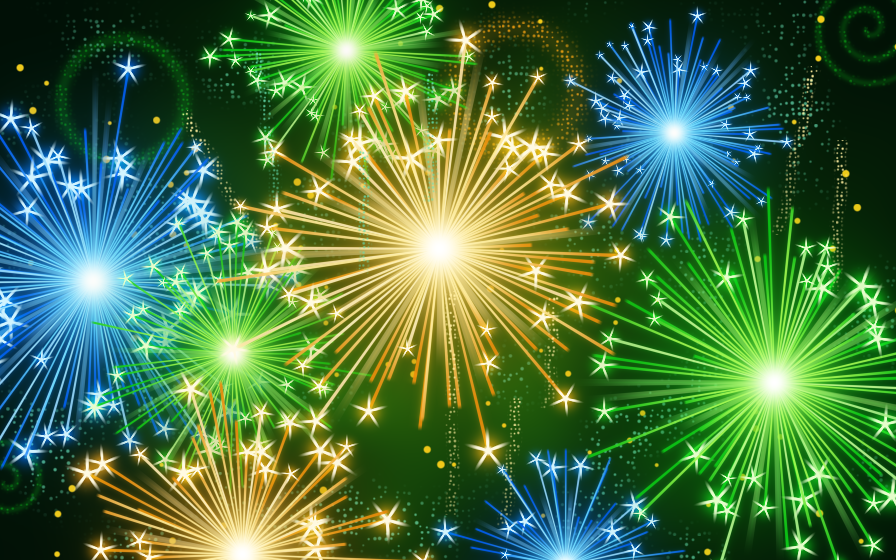
A Shadertoy shader for this background:

```glsl
// Overlapping firework bursts on a dark green night sky.
// Each burst is a loop of glowing rays tipped with spiked stars over a soft halo;
// trails, rings and spirals are cut from a jittered grid of sparkles.
const float TAU = 6.28318;
const vec3 WHITE = vec3(1.0);
const vec3 GOLD = vec3(0.92, 0.55, 0.04), CREAM = vec3(1.0, 0.93, 0.62);
const vec3 GREEN = vec3(0.04, 0.78, 0.08), LIME = vec3(0.66, 0.98, 0.32);
const vec3 BLUE = vec3(0.0, 0.36, 0.95), ICE = vec3(0.42, 0.86, 1.0);
const vec3 TEAL = vec3(0.40, 0.88, 0.70);

// Start and end of each falling trail
const vec4 TRAILS[9] = vec4[9](
  vec4(0.33, 0.80, 0.47, 0.55), vec4(1.455, 0.88, 1.39, 0.58), vec4(1.505, 0.75, 1.49, 0.48),
  vec4(0.99, 0.47, 0.98, 0.27), vec4(0.925, 0.29, 0.90, 0.06), vec4(0.808, 0.48, 0.808, 0.08),
  vec4(0.46, 0.91, 0.495, 0.64), vec4(0.65, 0.73, 0.65, 0.51), vec4(0.77, 0.87, 0.77, 0.64));

vec3 hash3(vec2 p) {
  vec3 h = fract(p.xyx * vec3(0.1031, 0.1030, 0.0973));
  h += dot(h, h.yxz + 33.33);
  return fract((h.xxy + h.yzz) * h.zyx);
}

float corner(vec2 i, vec2 f, vec2 k) {
  return dot(hash3(i + k).xy * 2.0 - 1.0, f - k);
}

float gradientNoise(vec2 p) {
  vec2 i = floor(p), f = fract(p), u = f * f * (3.0 - 2.0 * f), k = vec2(0.0, 1.0);
  return mix(mix(corner(i, f, k.xx), corner(i, f, k.yx), u.x),
             mix(corner(i, f, k.xy), corner(i, f, k.yy), u.x), u.y);
}

vec3 screen(vec3 base, vec3 light) { return base + light * (1.0 - base); }

// Soft test for x below edge
float below(float x, float edge, float soft) {
  return 1.0 - smoothstep(edge - soft, edge + soft, x);
}

// One jittered dot per grid cell; density is the share of cells filled
float sparkles(vec2 p, float scale, float density) {
  vec2 g = p * scale;
  vec3 h = hash3(floor(g) + 17.0);
  float d = length(fract(g) - mix(vec2(0.3), vec2(0.7), h.xy));
  return below(d, mix(0.14, 0.3, h.z), scale / iResolution.y) * step(fract(h.z * 7.3 + h.x), density);
}

float trail(vec2 p, vec2 a, vec2 b) {
  vec2 ab = b - a, q = p - a;
  float t = dot(q, ab) / dot(ab, ab);
  float side = (ab.x * q.y - ab.y * q.x) / length(ab) + 0.003 * sin(t * 14.0);
  return below(abs(side), 0.009, 0.005) * step(0.0, t) * step(t, 1.0) * (1.0 - 0.5 * t);
}

float ring(vec2 p, vec2 centre, float radius, float width) {
  float d = (length(p - centre) - radius) / width;
  return exp(-d * d);
}

float spiral(vec2 p, vec2 centre, float radius, float turns) {
  vec2 q = p - centre;
  float r = length(q) / radius;
  float arm = fract(r * turns - atan(q.y, q.x + 1e-5) / TAU) - 0.5;
  return exp(-arm * arm * 45.0) * below(r, 0.97, 0.07);
}

// Spiked star: the reach swings with the angle
float star(vec2 q, float size, float phase) {
  float r = length(q);
  if (r >= size) return 0.0;
  float lobe = abs(cos(2.5 * atan(q.y, q.x + 1e-5) + phase));
  return below(r / (size * mix(0.24, 1.0, pow(lobe, 9.0))), 0.68, 0.32);
}

vec3 burst(vec3 col, vec2 p, vec2 centre, float radius, float count,
           float width, float tipSize, vec3 hot, vec3 tint, float seed) {
  vec2 q = p - centre;
  float r = length(q), rr = dot(q, q) / (radius * radius);
  vec3 pale = mix(hot, WHITE, 0.5);
  col = mix(col, tint * 0.7, 0.72 * exp(-2.8 * rr));
  if (r < radius * 1.12 + tipSize * 1.6) {
    for (float i = 0.0; i < count; i++) {
      vec3 h = hash3(vec2(i + 1.0, seed));
      float angle = TAU * (i + h.x) / count, len = radius * mix(0.45, 1.12, h.y);
      vec2 dir = vec2(cos(angle), sin(angle));
      vec2 s = vec2(dot(q, dir), dir.x * q.y - dir.y * q.x);
      float t = s.x / len, d = abs(s.y);
      // Some rays are broad pale beams that fade out
      float beam = step(0.8, h.z);
      float w = width * mix(0.35, 1.0, t) * mix(0.9, 2.3, beam);
      if (t > 0.0 && d < width * 6.0) {
        float fade = below(t, 0.98 - 0.2 * beam, 0.02 + 0.2 * beam);
        col = screen(col, tint * 0.28 * fade * exp(-d / (width * 1.5)));
        vec3 ray = mix(hot, tint, smoothstep(0.3, 1.0, t + h.x * 0.5 - 0.25));
        ray = mix(ray, pale, max(beam * 0.6, step(h.z, 0.2) * 0.8));
        col = mix(col, ray, fade * below(d, w, 0.7 / iResolution.y) * mix(0.9, 0.4, beam));
      }
      // Star and glow at the tip
      if (h.z < 0.5) {
        vec2 e = s - vec2(len, 0.0);
        float size = tipSize * mix(0.5, 1.25, h.x);
        col = screen(col, tint * 0.8 * exp(-3.5 * dot(e, e) / (size * size)));
        col = mix(col, mix(pale, WHITE, 0.4), star(e, size, h.y * TAU));
      }
    }
  }
  col = mix(col, hot, 0.75 * exp(-rr * 16.0));
  return mix(col, WHITE, exp(-rr * 75.0));
}

void mainImage(out vec4 fragColor, in vec2 fragCoord) {
  vec2 p = fragCoord / iResolution.y;
  // Sky with a green haze in the middle
  vec2 haze = (p - vec2(0.83, 0.46)) / vec2(0.74, 0.55);
  float mist = exp(-1.5 * dot(haze, haze)) * (1.0 + 0.9 * gradientNoise(p * 5.0));
  vec3 col = mix(vec3(0.0, 0.05, 0.02), vec3(0.09, 0.37, 0.04), clamp(mist, 0.0, 1.0));
  // Spirals, rings and scattered dust
  float dust = sparkles(p, 115.0, 0.75);
  float curls = spiral(p, vec2(1.55, 0.95), 0.11, 2.5) + spiral(p, vec2(0.01, 0.14), 0.08, 2.0);
  curls += ring(p, vec2(0.22, 0.82), 0.11, 0.012);
  col = screen(col, GREEN * curls * (0.2 + 0.4 * dust));
  col = screen(col, GOLD * ring(p, vec2(0.92, 0.84), 0.11, 0.02) * (0.15 + 0.8 * dust));
  float clumps = smoothstep(0.0, 0.35, gradientNoise(p * 6.0 + 9.0));
  col = screen(col, TEAL * clumps * 0.7 * sparkles(p, 95.0, 0.4));
  col = mix(col, vec3(0.95, 0.8, 0.1), sparkles(p, 44.0, 0.025));
  // Bursts, back to front
  col = burst(col, p, vec2(0.619, 0.91), 0.23, 90.0, 0.0023, 0.026, LIME, GREEN, 3.0);
  col = burst(col, p, vec2(0.167, 0.498), 0.35, 110.0, 0.0025, 0.036, ICE, BLUE, 11.0);
  col = burst(col, p, vec2(1.204, 0.763), 0.2, 100.0, 0.002, 0.017, ICE, BLUE, 23.0);
  col = burst(col, p, vec2(0.417, 0.369), 0.24, 80.0, 0.0021, 0.029, LIME, GREEN, 31.0);
  col = burst(col, p, vec2(1.01, -0.01), 0.2, 70.0, 0.002, 0.026, ICE, BLUE, 43.0);
  col = burst(col, p, vec2(1.383, 0.317), 0.34, 90.0, 0.003, 0.036, LIME, GREEN, 57.0);
  col = burst(col, p, vec2(0.433, 0.01), 0.29, 80.0, 0.003, 0.038, CREAM, GOLD, 61.0);
  col = burst(col, p, vec2(0.785, 0.556), 0.37, 90.0, 0.0035, 0.04, CREAM, GOLD, 79.0);
  // Falling trails, warm then cool
  float grain = sparkles(p, 130.0, 0.85);
  for (int i = 0; i < 9; i++)
    col = mix(col, i < 6 ? CREAM : TEAL, grain * trail(p, TRAILS[i].xy, TRAILS[i].zw));
  fragColor = vec4(clamp(col, 0.0, 1.0), 1.0);
}
```
